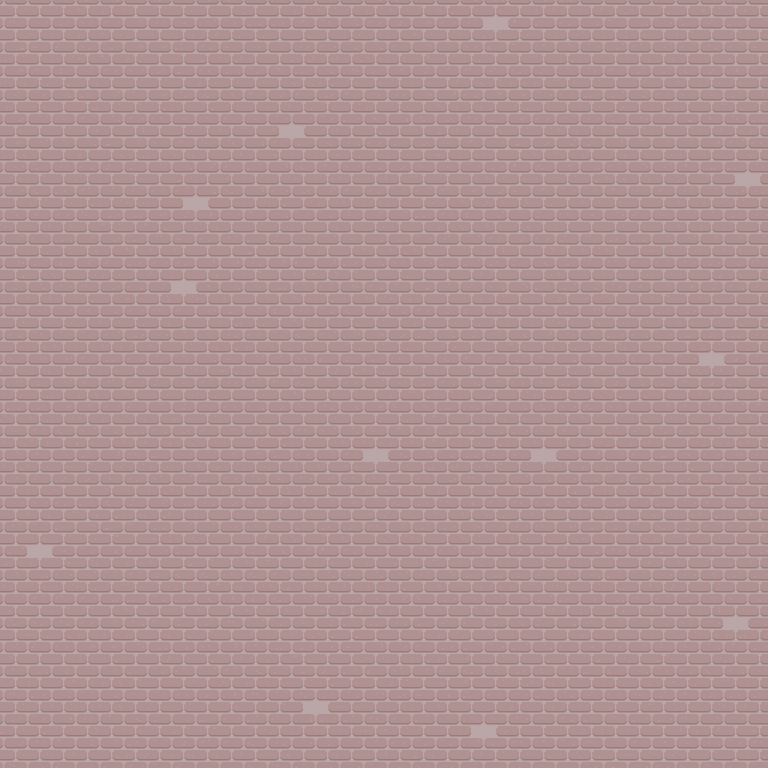
A Shadertoy shader for this texture:

```glsl
const vec3 MORTAR = vec3(0.73, 0.65, 0.65);
const vec3 FACE = vec3(0.69, 0.57, 0.57);
const vec3 SHADOW = vec3(0.61, 0.48, 0.48);
const vec3 SPECK = vec3(0.74, 0.60, 0.60);

// Integer hash giving two values in 0..1
vec2 hash2(vec2 id, int seed) {
    uvec2 v = uvec2(id) * 1664525u + uint(seed) * 747796u + 101390u;
    v.x += v.y * 1664525u;
    v.y += v.x * 1664525u;
    v ^= v >> 16u;
    v.x += v.y * 1664525u;
    v.y += v.x * 1664525u;
    v ^= v >> 16u;
    return vec2(v & 65535u) / 65536.0;
}

float boxDistance(vec2 p, vec2 halfSize) {
    vec2 d = abs(p) - halfSize;
    return max(d.x, d.y);
}

// Brick outline with clipped corners
float brickDistance(vec2 p) {
    return max(boxDistance(p, vec2(7.5, 3.5)), abs(p.x) + abs(p.y) - 9.5);
}

float coverage(float d, float pixel) {
    return clamp(0.5 - d / pixel, 0.0, 1.0);
}

// Twelve missing bricks, one in each horizontal band, clear of the side edges
bool isMissing(vec2 cell) {
    for (int i = 0; i < 12; i++) {
        vec2 h = hash2(vec2(i, 7), 5);
        vec2 gap = floor(vec2(1.0 + h.x * 30.0, (float(i) + h.y) * 64.0 / 12.0));
        if (distance(cell, gap) < 0.5) return true;
    }
    return false;
}

void mainImage(out vec4 fragColor, in vec2 fragCoord) {
    float pixel = 512.0 / iResolution.y;

    // Running bond: 32 bricks across, 64 courses, each cell 16 by 8 units;
    // the offset keeps joints off the canvas edges so the wrap falls inside bricks
    vec2 pos = fragCoord / iResolution.xy * 512.0 + vec2(-2.5, 3.5);
    float course = floor(pos.y / 8.0);
    pos.x -= 8.0 * mod(course, 2.0);
    vec2 cell = vec2(floor(pos.x / 16.0), course);
    vec2 p = pos - (cell + 0.5) * vec2(16.0, 8.0);
    cell = mod(cell, vec2(32.0, 64.0));

    vec3 color = MORTAR;
    if (!isMissing(cell)) {
        // The face is the brick raised by one unit, leaving a shaded lower lip
        vec3 brick = mix(SHADOW, FACE, coverage(brickDistance(p - vec2(0.0, 1.0)), pixel));

        // Two faint chips per brick
        for (int i = 0; i < 2; i++) {
            vec2 chip = floor(hash2(cell, i + 1) * vec2(11.0, 4.0)) - vec2(5.0, 1.0);
            brick = mix(brick, SPECK, 0.7 * coverage(boxDistance(p - chip, vec2(0.5)), pixel));
        }
        color = mix(MORTAR, brick, coverage(brickDistance(p), pixel));
    }
    fragColor = vec4(color, 1.0);
}
```
